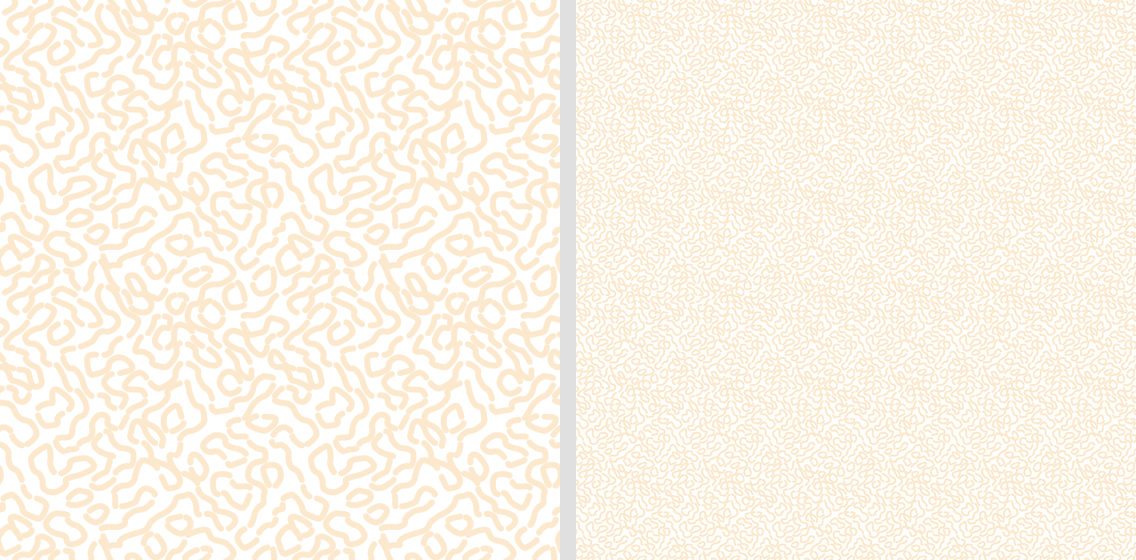
Left: one tile. Right: repeated 3 by 3.
A WebGL 2 fragment shader for this pattern:

```glsl
#version 300 es
precision highp float;

uniform vec2 u_resolution;
out vec4 fragColor;

const float PERIOD = 14.0;   // cells per repeat, even so that vertex parity wraps
const float REPEATS = 2.0;   // repeats across the canvas
const float TAU = 6.2831853;

// Integer hash that wraps at the period; accepts whole and half coordinates
vec3 hash(vec2 c, float salt) {
    c -= PERIOD * floor((c + 0.25) / PERIOD);
    uvec3 v = uvec3(vec3(c * 2.0, salt)) * 1664525u + 1013904223u;
    v.x += v.y * v.z; v.y += v.z * v.x; v.z += v.x * v.y;
    v ^= v >> 16u;
    v.x += v.y * v.z; v.y += v.z * v.x; v.z += v.x * v.y;
    return vec3(v >> 8u) / 16777216.0;
}

// Smooth periodic drift of the grid
vec2 drift(vec2 q) {
    float k = TAU / PERIOD;
    return 0.30 * sin(k * vec2(q.x + 2.0 * q.y, 2.0 * q.x - q.y) + vec2(1.0, 4.0))
         + 0.12 * sin(k * vec2(3.0 * q.y - q.x, 3.0 * q.x + 2.0 * q.y));
}

// Which diagonal pair of corners the two arcs of a cell bend around
bool bendsRising(vec2 cell) {
    return hash(cell + 0.5, 1.0).x < 0.5;
}

bool isRing(vec2 v) {
    return bendsRising(v) && bendsRising(v - 1.0)
        && !bendsRising(v - vec2(1, 0)) && !bendsRising(v - vec2(0, 1));
}

// Even vertices always cut one of their edges, odd ones sometimes or to open a ring
bool cutsEdge(vec2 v, vec2 side) {
    vec3 h = hash(v, 2.0);
    bool odd = mod(v.x + v.y, 2.0) > 0.5;
    if (odd && h.y > 0.3 && !isRing(v)) return false;
    float angle = floor(h.x * 4.0) * TAU / 4.0;
    vec2 pick = 0.5 * round(vec2(cos(angle), sin(angle)));
    return distance(pick, side) < 0.1;
}

bool isBroken(vec2 node) {
    vec2 along = fract(node.x) > 0.25 ? vec2(0.5, 0) : vec2(0, 0.5);
    return cutsEdge(node - along, along) || cutsEdge(node + along, -along);
}

vec2 nodePosition(vec2 node) {
    return node + drift(node) + 0.28 * (hash(node, 3.0).xy - 0.5);
}

// Direction into the cell; free ends curl independently
vec2 nodeTangent(vec2 node, vec2 inward, bool broken) {
    float a = hash(node, 3.0).z - 0.5;
    if (broken) a += 1.5 * (hash(node, 6.0 + dot(inward, vec2(1, 2))).x - 0.5);
    return mat2(cos(a), sin(a), -sin(a), cos(a)) * inward;
}

float segmentDistance(vec2 p, vec2 a, vec2 b) {
    vec2 ab = b - a;
    return length(p - a - ab * clamp(dot(p - a, ab) / dot(ab, ab), 0.0, 1.0));
}

// Distance to the Bezier arc around a corner, trimmed at broken ends
float arcDistance(vec2 p, vec2 corner, vec2 toCell) {
    vec2 nodeA = corner + vec2(0.5 * toCell.x, 0);
    vec2 nodeB = corner + vec2(0, 0.5 * toCell.y);
    bool brokenA = isBroken(nodeA), brokenB = isBroken(nodeB);
    float handle = 0.19 + 0.1 * hash(corner + 0.5 * toCell, 9.0).x;
    vec2 a = nodePosition(nodeA), d = nodePosition(nodeB);
    vec2 b = a + handle * nodeTangent(nodeA, vec2(0, toCell.y), brokenA);
    vec2 c = d + handle * nodeTangent(nodeB, vec2(toCell.x, 0), brokenB);
    float trim = brokenA && brokenB ? 0.15 : 0.27;
    float first = brokenA ? trim : 0.0, last = brokenB ? 1.0 - trim : 1.0;
    float dist = 1.0;
    vec2 previous;
    for (int i = 0; i <= 7; i++) {
        float t = mix(first, last, float(i) / 7.0), s = 1.0 - t;
        vec2 point = s * s * s * a + 3.0 * s * t * (s * b + t * c) + t * t * t * d;
        if (i > 0) dist = min(dist, segmentDistance(p, previous, point));
        previous = point;
    }
    return dist;
}

void main() {
    float cells = PERIOD * REPEATS;
    vec2 p = gl_FragCoord.xy / u_resolution * cells;
    vec2 home = floor(p - drift(p));
    float dist = 1.0;
    for (int y = -1; y <= 1; y++)
    for (int x = -1; x <= 1; x++) {
        vec2 cell = home + vec2(x, y);
        float rise = bendsRising(cell) ? 1.0 : -1.0;
        for (float side = -1.0; side <= 1.0; side += 2.0) {
            vec2 toCell = side * vec2(1.0, rise);
            vec2 corner = cell + 0.5 - 0.5 * toCell;
            vec2 middle = corner + 0.3 * toCell;
            if (distance(p, middle + drift(middle)) < 1.0)
                dist = min(dist, arcDistance(p, corner, toCell));
        }
    }

    // Cream strokes on white paper
    vec3 paper = vec3(1.0), cream = vec3(0.99, 0.91, 0.80);
    float edge = max(0.0014, 0.7 / min(u_resolution.x, u_resolution.y));
    float ink = 1.0 - smoothstep(-edge, edge, dist / cells - 0.0053);
    fragColor = vec4(mix(paper, cream, ink), 1.0);
}
```
